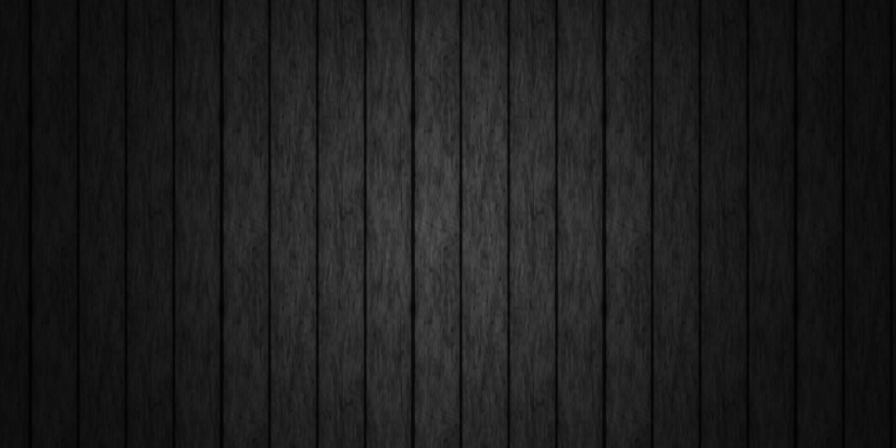
Give the GLSL for this texture, as a WebGL 2 fragment shader.

```glsl
#version 300 es
precision highp float;
// Dark charcoal wood planks, upright, lit softly from the centre.

uniform vec2 u_resolution;
out vec4 outColor;

const float PLANKS_PER_HEIGHT = 9.366;  // plank widths in one canvas height
const float PLANK_PHASE = 0.634;        // cut plank at the left edge
const float PLANKS_PER_TILE = 4.0;      // the grain repeats after four planks
const vec3 EDGE_COLOR = vec3(0.050);
const vec3 CENTRE_COLOR = vec3(0.232);

float hash(vec2 p) {
  vec3 q = fract(vec3(p.xyx) * 0.1031);
  q += dot(q, q.yzx + 33.33);
  return fract((q.x + q.y) * q.z);
}

// Value noise that wraps vertically after a whole number of cells.
float wrapNoise(vec2 p, float period, float seed) {
  vec2 cell = floor(p);
  vec2 f = fract(p);
  f = f * f * (3.0 - 2.0 * f);
  float y0 = mod(cell.y, period);
  float y1 = mod(cell.y + 1.0, period);
  float x = cell.x + seed * 71.0;
  float low = mix(hash(vec2(x, y0)), hash(vec2(x + 1.0, y0)), f.x);
  float high = mix(hash(vec2(x, y1)), hash(vec2(x + 1.0, y1)), f.x);
  return mix(low, high, f.y);
}

// Noise over a plank: x runs 0..1 across it, y 0..1 along one tile.
float grainLayer(vec2 p, vec2 cells, float seed) {
  return wrapNoise(p * cells, cells.y, seed) - 0.5;
}

// Soft line of given half width, never thinner than the pixel blur.
float line(float dist, float halfWidth, float blur) {
  return 1.0 - smoothstep(halfWidth - blur, halfWidth + blur, abs(dist));
}

// Straight fibres, fine pores and broad stains.
float fibres(vec2 p, float seed) {
  float bend = grainLayer(p, vec2(2.0, 6.0), seed + 4.0) * 0.12;
  vec2 q = vec2(p.x + bend, p.y);
  return 0.34 * grainLayer(q, vec2(19.0, 12.0), seed)
       + 0.26 * grainLayer(q, vec2(31.0, 44.0), seed + 8.0)
       + 0.20 * grainLayer(q, vec2(8.0, 5.0), seed + 12.0)
       + 0.14 * grainLayer(p, vec2(3.0, 7.0), seed + 16.0);
}

// Wavy growth rings, gathered in patches.
float growthRings(vec2 p, float seed) {
  float warp = grainLayer(p, vec2(2.5, 9.0), seed + 20.0);
  float rings = sin(p.x * 26.0 + warp * 22.0);
  float patches = smoothstep(0.0, 0.3, grainLayer(p, vec2(2.0, 7.0), seed + 24.0));
  return rings * patches;
}

// Short dark flecks drawn out along the grain.
float flecks(vec2 p, float seed) {
  float n = grainLayer(p, vec2(11.0, 26.0), seed + 28.0);
  return smoothstep(0.28, 0.45, n);
}

// Brightness of the bare plank, about 1.
float plankTone(vec2 p, float plank) {
  float figure = clamp(1.0 - 0.5 * abs(plank - 1.0), 0.0, 1.0);
  float tint = 0.10 * (hash(vec2(plank, 5.0)) - 0.5);
  return 1.03 + tint + fibres(p, plank)
       + 0.11 * figure * growthRings(p, plank)
       - (0.10 + 0.14 * figure) * flecks(p, plank);
}

// Light left by the joint between planks, its shadow and its worn rim.
float jointLight(vec2 p, float seamIndex, float dist, float blur) {
  float deep = 1.0 - step(0.5, seamIndex);
  float wear = grainLayer(vec2(0.5, p.y), vec2(1.0, 30.0), seamIndex + 32.0);
  float gap = line(dist, 0.026 + 0.012 * deep + 0.014 * wear, max(blur, 0.020));
  float shadow = exp(-abs(dist) * 15.0);
  float rim = line(dist - 0.075, 0.015, max(blur, 0.025));
  float knotY = (p.y - 0.725) * PLANKS_PER_TILE;
  float knot = deep * exp(-dot(vec2(dist * 9.0, knotY * 5.0), vec2(dist * 9.0, knotY * 5.0)));
  return (1.0 - 0.72 * gap) * (1.0 - 0.30 * shadow) * (1.0 - 0.45 * knot) + 0.09 * rim;
}

// A hairline split running down some planks.
float hairline(vec2 p, float plank, float blur) {
  float place = mix(0.25, 0.75, hash(vec2(plank, 9.0)));
  float wander = 0.03 * grainLayer(p, vec2(1.0, 6.0), plank + 40.0);
  float broken = smoothstep(-0.2, 0.2, grainLayer(p, vec2(1.0, 8.0), plank + 44.0));
  return line(p.x - place - wander, 0.012, max(blur, 0.015)) * broken;
}

// Oval pool of light, 1 in the centre.
float lightPool(vec2 uv) {
  vec2 c = uv * 2.0 - 1.0;
  return exp(-3.0 * c.x * c.x - 0.7 * c.y * c.y);
}

void main() {
  vec2 uv = gl_FragCoord.xy / u_resolution;
  vec2 boards = gl_FragCoord.xy / u_resolution.y * PLANKS_PER_HEIGHT;
  float blur = 0.7 * PLANKS_PER_HEIGHT / u_resolution.y;

  // Plank number and position inside the repeating tile
  float across = boards.x - PLANK_PHASE;
  float plank = mod(floor(across), PLANKS_PER_TILE);
  vec2 p = vec2(fract(across), fract(boards.y / PLANKS_PER_TILE));

  // Nearest joint, signed distance in plank widths
  float seamIndex = mod(floor(across + 0.5), PLANKS_PER_TILE);
  float seamDist = fract(across + 0.5) - 0.5;

  float tone = plankTone(p, plank) * (1.0 - 0.28 * hairline(p, plank, blur));
  tone *= jointLight(p, seamIndex, seamDist, blur);
  outColor = vec4(mix(EDGE_COLOR, CENTRE_COLOR, lightPool(uv)) * tone, 1.0);
}
```
